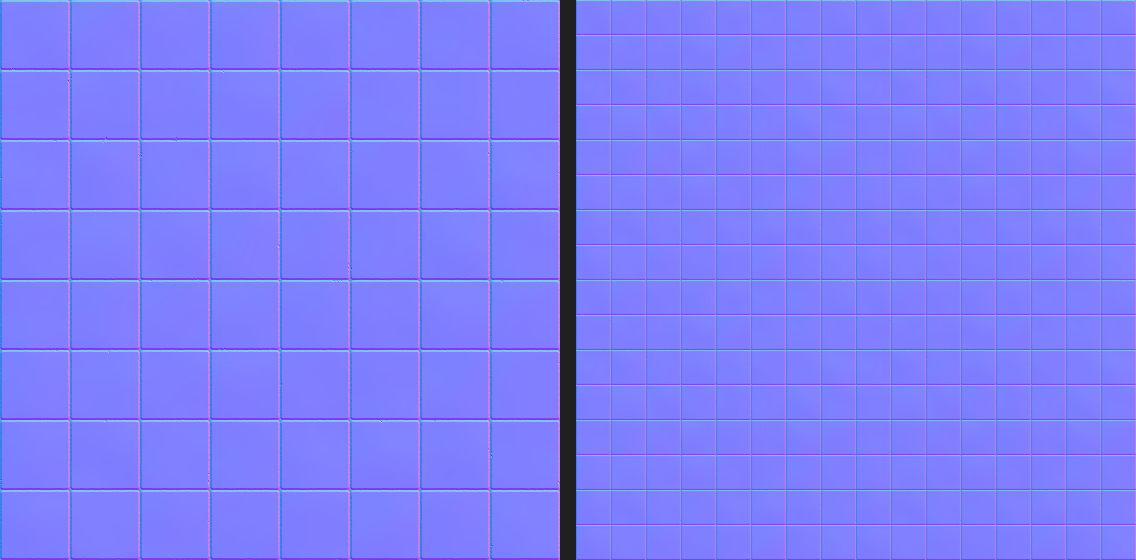
Left, the tile; right, the same tile 2 across and 2 down.
Write a Shadertoy shader that draws this texture map.

```glsl
// Tangent-space normal map of square glazed tiles with narrow grooves and small edge chips.

const float TILES        = 8.0;    // repeats across and down
// Lengths below are in tile widths.
const float GROOVE_FLOOR = 0.002;  // half width of the flat groove floor
const float GROOVE_TOP   = 0.026;  // half width where the bevel meets the face
const float GROOVE_DEPTH = 0.017;
const float CORNER       = 0.045;  // corner radius
const float DOME         = 0.022;  // slope of the convex face at its rim
const float WAVE_HEIGHT  = 0.018;  // uneven glaze
const float WAVE_FREQ    = 1.0;
const float CHIP_SIZE    = 0.024;  // how far chips bite into the face
const float CHIP_FREQ    = 28.0;
const float CHIP_SPREAD  = 3.0;    // frequency of the chipped areas
const float ROUGHNESS    = 0.004;  // jitter of the bevel line
const float MIN_STEP     = 0.0078; // smallest slope sampling distance

vec2 hash22(vec2 p) {
    vec3 a = fract(p.xyx * vec3(0.1031, 0.1030, 0.0973));
    a += dot(a, a.yzx + 33.33);
    return fract((a.xx + a.yz) * a.zy);
}

vec2 latticeGradient(vec2 cell, float period) {
    float angle = 6.28319 * hash22(mod(cell, period) + 7.0).x;
    return vec2(cos(angle), sin(angle));
}

// Gradient noise that wraps after a whole number of cells.
float wrappedNoise(vec2 p, float period) {
    vec2 i = floor(p), f = p - i;
    vec2 u = f * f * f * (f * (f * 6.0 - 15.0) + 10.0);
    vec2 x = vec2(1.0, 0.0), y = x.yx;
    float a = dot(latticeGradient(i, period), f);
    float b = dot(latticeGradient(i + x, period), f - x);
    float c = dot(latticeGradient(i + y, period), f - y);
    float d = dot(latticeGradient(i + 1.0, period), f - 1.0);
    return mix(mix(a, b, u.x), mix(c, d, u.x), u.y);
}

// Distance inward from the rounded tile outline, mirrored across the groove.
float edgeDistance(vec2 local) {
    vec2 edge = abs(0.5 - abs(local));
    return CORNER - length(max(CORNER - edge, 0.0));
}

// Surface height at a point measured from the centre of a tile.
float tileHeight(vec2 local, vec2 id) {
    vec2 p = id + 0.5 + local;

    // Chips and roughness move the bevel
    float grain = wrappedNoise(p * CHIP_FREQ, TILES * CHIP_FREQ);
    float area = wrappedNoise(p * CHIP_SPREAD, TILES * CHIP_SPREAD);
    float chip = smoothstep(0.2, 0.5, grain) * smoothstep(0.2, 0.45, area);
    float d = edgeDistance(local) - CHIP_SIZE * chip + ROUGHNESS * grain;
    float bevel = GROOVE_DEPTH * smoothstep(GROOVE_FLOOR, GROOVE_TOP, d);

    // Each face has its own gentle waves
    vec2 offset = hash22(id + 3.0) * 64.0;
    float wave = WAVE_HEIGHT * wrappedNoise(local * WAVE_FREQ + offset, 64.0);
    return bevel + wave - DOME * dot(local, local);
}

void mainImage(out vec4 fragColor, in vec2 fragCoord) {
    vec2 p = fragCoord / iResolution.xy * TILES;
    vec2 id = floor(p);
    vec2 local = p - id - 0.5;

    // Central differences one pixel wide also smooth the bevels
    float h = max(0.5 * TILES / min(iResolution.x, iResolution.y), MIN_STEP);
    vec2 dx = vec2(h, 0.0), dy = dx.yx;
    vec2 slope = vec2(tileHeight(local + dx, id) - tileHeight(local - dx, id),
                      tileHeight(local + dy, id) - tileHeight(local - dy, id)) / (2.0 * h);

    vec3 normal = normalize(vec3(-slope, 1.0));
    fragColor = vec4(normal * 0.5 + 0.5, 1.0);
}
```
